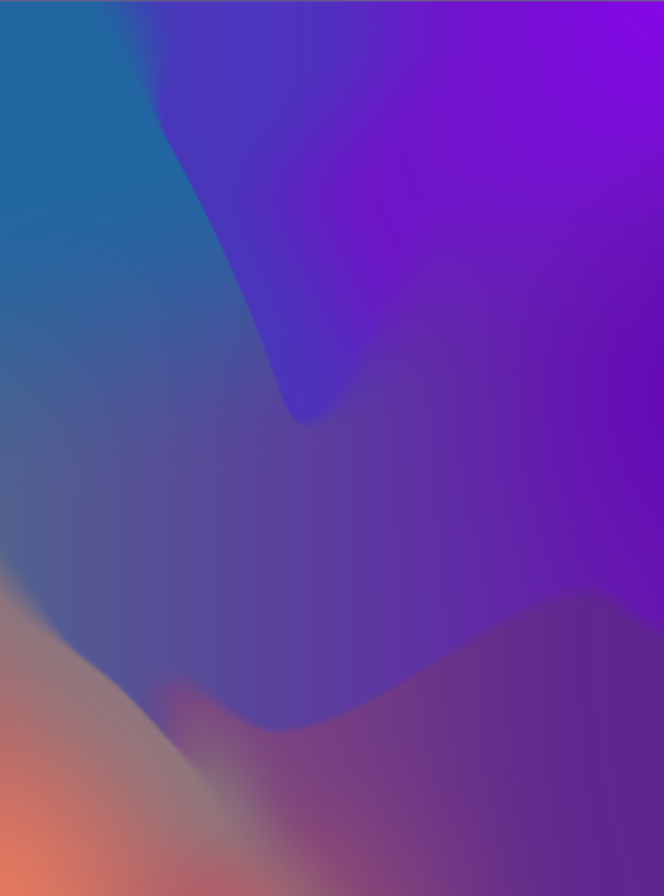
This background is drawn by a Shadertoy shader. Its source:

```glsl
// Soft overlapping folds of teal, violet, plum and coral gradient.

// Gaussian falloff around a centre, with a separate radius per axis
float glow(vec2 p, vec2 centre, vec2 radius) {
    vec2 q = (p - centre) / radius;
    return exp(-dot(q, q));
}

// Rounded intersection of two signed distances
float smoothMin(float a, float b, float k) {
    float h = max(k - abs(a - b), 0.0) / k;
    return min(a, b) - h * h * k * 0.25;
}

// Slate to purple sweep with teal in the upper left
vec3 backdrop(vec2 p) {
    vec3 colour = mix(vec3(0.32, 0.38, 0.56), vec3(0.40, 0.09, 0.68), p.x);
    float teal = smoothstep(0.42, 0.80, p.y - 0.12 * p.x) * (1.0 - smoothstep(0.3, 0.65, p.x));
    colour = mix(colour, vec3(0.13, 0.40, 0.63), teal);
    return mix(colour, vec3(0.40, 0.03, 0.73), 0.8 * glow(p, vec2(1.05, 0.56), vec2(0.25, 0.2)));
}

// Violet sheet: rgb is its colour, a its coverage
vec4 violetSheet(vec2 p) {
    float t = p.y - 0.55;
    float side = p.x - (0.425 - 0.45 * t - 0.515 * t * t);
    float inside = smoothMin(side * 0.85, p.y - 0.518 - 0.4 * pow(p.x - 0.46, 2.0), 0.035);
    float softness = 0.005 + 0.28 * smoothstep(0.44, 0.68, p.x) + 0.12 * smoothstep(0.84, 1.0, p.y);

    // Blue rim widening along the top
    float rim = 1.0 - smoothstep(0.0, 0.28, side - 0.33 * smoothstep(0.75, 1.0, p.y));
    vec3 colour = mix(vec3(0.40, 0.10, 0.74), vec3(0.26, 0.235, 0.71), rim);
    colour = mix(colour, vec3(0.28, 0.22, 0.69), 0.7 * glow(p, vec2(0.46, 0.53), vec2(0.11, 0.08)));
    colour = mix(colour, vec3(0.53, 0.02, 0.92), exp(-3.2 * length(p - 1.0)));
    return vec4(colour, smoothstep(0.0, softness, inside));
}

// Plum hill with a pale tongue on its left slope
vec4 plumHill(vec2 p) {
    float crest = 0.183 + 0.16 * smoothstep(0.40, 0.92, p.x)
                - 0.045 * smoothstep(0.88, 1.0, p.x)
                + 0.058 * (1.0 - smoothstep(0.25, 0.42, p.x));
    float softness = 0.005 + 0.018 * (1.0 - smoothstep(0.25, 0.40, p.x))
                   + 0.012 * smoothstep(0.6, 0.85, p.x);
    float cover = smoothstep(-softness, softness, crest - p.y) * smoothstep(0.19, 0.29, p.x);

    vec3 colour = mix(vec3(0.47, 0.26, 0.51), vec3(0.37, 0.15, 0.56), smoothstep(0.35, 0.95, p.x));
    colour = mix(colour, vec3(0.62, 0.32, 0.41), 0.85 * glow(p, vec2(0.34, -0.02), vec2(0.28, 0.12)));
    vec2 along = normalize(vec2(0.11, -0.13));
    vec2 q = p - vec2(0.33, 0.115);
    vec2 tongue = vec2(dot(q, along), dot(q, vec2(-along.y, along.x)));
    colour = mix(colour, vec3(0.52, 0.42, 0.48), 0.85 * glow(tongue, vec2(0.0), vec2(0.09, 0.06)));
    return vec4(colour, cover);
}

// Coral slope in the lower left corner
vec4 coralSlope(vec2 p) {
    float depth = 0.36 - 0.8 * p.x + 0.018 * smoothstep(0.08, 0.2, p.x) - p.y;
    float softness = 0.006 + 0.04 * (1.0 - smoothstep(0.0, 0.12, p.x))
                   + 0.07 * smoothstep(0.26, 0.42, p.x);
    vec3 colour = mix(vec3(0.55, 0.46, 0.49), vec3(0.69, 0.40, 0.42), smoothstep(0.0, 0.26, depth));
    colour = mix(colour, vec3(0.68, 0.36, 0.41), glow(p, vec2(0.32, -0.02), vec2(0.14, 0.07)));
    colour = mix(colour, vec3(0.90, 0.48, 0.37), glow(p, vec2(-0.02), vec2(0.20, 0.16)));
    return vec4(colour, smoothstep(-softness, softness, depth));
}

void mainImage(out vec4 fragColor, in vec2 fragCoord) {
    vec2 p = fragCoord / iResolution.xy;

    // Stack the sheets from back to front
    vec3 colour = backdrop(p);
    vec4 violet = violetSheet(p);
    colour = mix(colour, violet.rgb, violet.a);
    vec4 plum = plumHill(p);
    colour = mix(colour, plum.rgb, plum.a);
    vec4 coral = coralSlope(p);
    colour = mix(colour, coral.rgb, coral.a);

    // Thin grey hairline along the top
    colour = mix(colour, vec3(0.42, 0.38, 0.52), 0.8 * smoothstep(0.9975, 0.9990, p.y));
    fragColor = vec4(colour, 1.0);
}
```
